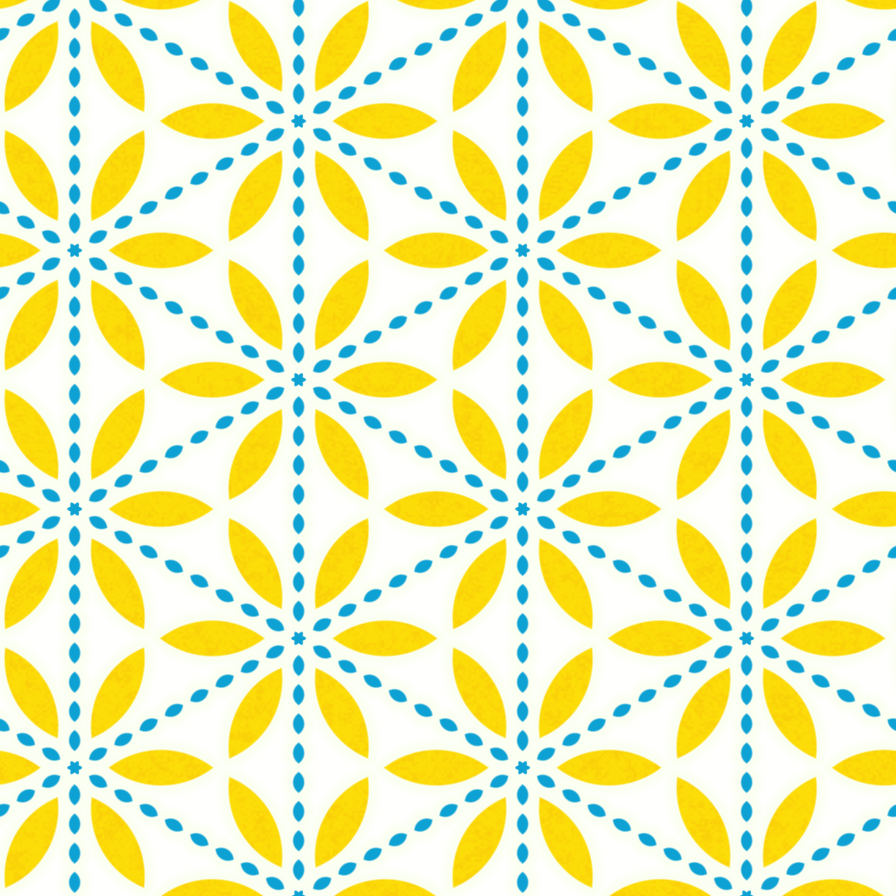
A WebGL 2 fragment shader for this pattern:

```glsl
#version 300 es
precision highp float;

uniform vec2 u_resolution;
out vec4 fragColor;

const float PI = 3.14159265;

float hash(vec2 p) {
    return fract(sin(dot(p, vec2(127.1, 311.7))) * 43758.5453);
}

float valueNoise(vec2 p) {
    vec2 cell = floor(p);
    vec2 f = fract(p);
    f = f * f * (3.0 - 2.0 * f);
    float low = mix(hash(cell), hash(cell + vec2(1.0, 0.0)), f.x);
    float high = mix(hash(cell + vec2(0.0, 1.0)), hash(cell + vec2(1.0)), f.x);
    return mix(low, high, f.y);
}

// Offset from the nearest point of a triangular lattice with vertical rows
vec2 latticeOffset(vec2 p, float columnStep) {
    vec2 period = columnStep * vec2(2.0, 2.0 / sqrt(3.0));
    vec2 a = p - period * round(p / period);
    vec2 shifted = p - 0.5 * period;
    vec2 b = shifted - period * round(shifted / period);
    return dot(a, a) < dot(b, b) ? a : b;
}

// Rotate p into one of six equal sectors centred on the given angle
vec2 foldSix(vec2 p, float centerAngle) {
    float sector = PI / 3.0;
    float angle = atan(p.y, p.x) - centerAngle;
    angle -= sector * round(angle / sector);
    return length(p) * vec2(cos(angle), sin(angle));
}

// Signed distance to a pointed lens lying along x
float lens(vec2 p, float halfLength, float halfWidth) {
    p = abs(p);
    float radius = (halfLength * halfLength + halfWidth * halfWidth) / (2.0 * halfWidth);
    float shift = radius - halfWidth;
    bool nearTip = (p.x - halfLength) * shift > p.y * halfLength;
    return nearTip ? length(p - vec2(halfLength, 0.0))
                   : length(p + vec2(0.0, shift)) - radius;
}

// Row of rounded lenses along x, starting at first
float beads(vec2 p, float first, float spacing, float count) {
    float index = clamp(round((p.x - first) / spacing), 0.0, count - 1.0);
    vec2 local = p - vec2(first + index * spacing, 0.0);
    return lens(local, 0.0108, 0.0056) - 0.0006;
}

float star(vec2 p, float radius, float wave) {
    return length(p) - radius - wave * cos(6.0 * atan(p.y, p.x));
}

float coverage(float distanceToEdge, float softness) {
    return 1.0 - smoothstep(-softness, softness, distanceToEdge);
}

void main() {
    vec2 uv = gl_FragCoord.xy / u_resolution.y;
    float softness = max(0.0014, 0.8 / u_resolution.y);

    vec3 white = vec3(1.0, 1.0, 0.995);
    vec3 cream = vec3(0.985, 1.0, 0.945);
    vec3 yellow = vec3(0.99, 0.865, 0.03);
    vec3 amber = vec3(0.98, 0.82, 0.03);
    vec3 blue = vec3(0.05, 0.63, 0.83);

    // Flower shapes
    vec2 p = latticeOffset(uv - vec2(0.0833, 0.1432), 0.25);
    float petal = lens(foldSix(p, 0.0) - vec2(0.0964, 0.0), 0.0582, 0.0198);
    float bead = beads(foldSix(p, PI / 6.0), 0.0303, 0.03255, 4.0);
    float blueShape = min(bead, star(p, 0.0068, 0.0013));

    // Cream tint around the printed shapes
    float halo = 1.0 - smoothstep(0.004, 0.017, min(petal, blueShape));
    vec3 color = mix(white, cream, halo);

    // Petals with a faint fabric grain
    float grain = 0.6 * valueNoise(uv * 330.0) + 0.4 * valueNoise(uv * 90.0);
    color = mix(color, mix(yellow, amber, smoothstep(0.35, 0.85, grain)), coverage(petal, softness));
    color = mix(color, blue, coverage(blueShape, softness));

    fragColor = vec4(color, 1.0);
}
```
